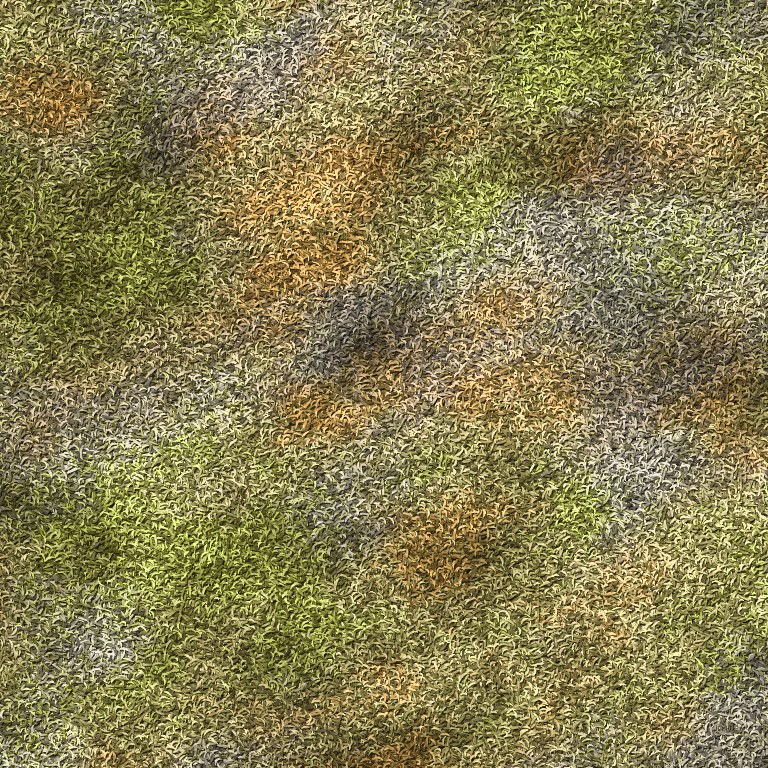
This texture is drawn by a three.js fragment shader. Its source:

```glsl
varying vec2 vUv;

const int LAYERS = 7;
const float SOFT_EDGE = 0.0008;
const vec2 SHADOW_SHIFT = vec2(-0.0012, 0.0019);

const vec3 SOIL = vec3(0.05, 0.04, 0.015);
const vec3 DARK_MOSS = vec3(0.20, 0.17, 0.08);
const vec3 SHADED_OLIVE = vec3(0.35, 0.32, 0.165);
const vec3 OLIVE = vec3(0.48, 0.45, 0.26);
const vec3 DRY_GRASS = vec3(0.63, 0.59, 0.36);
const vec3 STRAW = vec3(0.81, 0.78, 0.54);
const vec3 SUNLIT = vec3(0.97, 0.95, 0.75);

const vec3 RUST = vec3(1.14, 0.93, 0.76);
const vec3 LEAF = vec3(0.95, 1.04, 0.74);
const vec3 ASH = vec3(1.01, 0.98, 0.94);

vec3 hash3(vec2 p) {
  vec3 q = fract(vec3(p.xyx) * vec3(0.1031, 0.1030, 0.0973));
  q += dot(q, q.yxz + 33.33);
  return fract((q.xxy + q.yzz) * q.zyx);
}

float noise(vec2 p) {
  vec2 cell = floor(p);
  vec2 f = fract(p);
  f = f * f * (3.0 - 2.0 * f);
  float low = mix(hash3(cell).x, hash3(cell + vec2(1.0, 0.0)).x, f.x);
  float high = mix(hash3(cell + vec2(0.0, 1.0)).x, hash3(cell + 1.0).x, f.x);
  return mix(low, high, f.y);
}

float fbm(vec2 p) {
  float sum = 0.0;
  float weight = 0.5;
  for (int i = 0; i < 4; i++) {
    sum += weight * noise(p);
    p = mat2(0.8, 0.6, -0.6, 0.8) * p * 2.03 + 17.0;
    weight *= 0.5;
  }
  return sum / 0.9375;
}

vec2 rotate(vec2 p, float angle) {
  float c = cos(angle);
  float s = sin(angle);
  return vec2(c * p.x + s * p.y, c * p.y - s * p.x);
}

// Soft coverage of one curved, tapering blade lying along x
float blade(vec2 p, float halfLength, float halfWidth, float bend) {
  float along = p.x / halfLength;
  p.y += bend * along * along;
  float width = halfWidth * (1.0 - 0.45 * along * along);
  float d = length(vec2(max(abs(p.x) - halfLength, 0.0), p.y)) - width;
  return 1.0 - smoothstep(-SOFT_EDGE, SOFT_EDGE, d);
}

// Lays one sheet of blades over the ground: x is tone, y is tint
vec2 addBlades(vec2 ground, vec2 uv, float density, float seed, float flow) {
  vec2 home = floor(uv * density);
  float shadow = 0.0;
  float cover = 0.0;
  vec2 top = ground;
  for (int j = -1; j <= 1; j++) {
    for (int i = -1; i <= 1; i++) {
      vec2 cell = home + vec2(float(i), float(j));
      vec3 place = hash3(cell + seed);
      vec3 look = hash3(cell + seed + 211.0);
      float angle = flow + (place.z - 0.5) * 2.7;
      float halfLength = mix(0.0028, 0.0062, look.x);
      float halfWidth = mix(0.0010, 0.0016, look.z);
      float bend = (look.y - 0.5) * 0.004;
      vec2 p = uv - (cell + place.xy) / density;
      float c = blade(rotate(p, angle), halfLength, halfWidth, bend);
      float s = blade(rotate(p + SHADOW_SHIFT, angle), halfLength, halfWidth, bend);
      shadow = max(shadow, s);
      if (c > cover) {
        cover = c;
        top = vec2(mix(0.30, 0.96, look.y), look.z);
      }
    }
  }
  ground.x *= 1.0 - 0.5 * shadow;
  return mix(ground, top, cover);
}

vec3 toneRamp(float tone) {
  vec3 color = mix(SOIL, DARK_MOSS, smoothstep(0.02, 0.17, tone));
  color = mix(color, SHADED_OLIVE, smoothstep(0.17, 0.31, tone));
  color = mix(color, OLIVE, smoothstep(0.31, 0.44, tone));
  color = mix(color, DRY_GRASS, smoothstep(0.44, 0.58, tone));
  color = mix(color, STRAW, smoothstep(0.58, 0.77, tone));
  return mix(color, SUNLIT, smoothstep(0.77, 1.0, tone));
}

void main() {
  // Broad patches drift up to the right
  vec2 drift = rotate(vUv, 0.42) * vec2(6.0, 9.5);
  float light = fbm(drift + 5.0);
  float hue = fbm(drift * 0.8 + 43.0);
  float dryness = fbm(drift * 0.9 + 91.0);
  float flow = (noise(vUv * 19.0 + 7.0) - 0.5) * 2.4;

  // Ground, then blades from the bottom up
  vec2 turf = vec2(0.2 + 0.4 * noise(vUv * 240.0), 0.5);
  for (int i = 0; i < LAYERS; i++) {
    float layer = float(i);
    turf = addBlades(turf, vUv, 104.0 + 3.7 * layer, 37.0 * layer, flow);
  }

  // Patch lighting and fine grain
  float grain = noise(vUv * 290.0 + 60.0) - 0.5;
  float tone = turf.x * (1.03 + 1.1 * (light - 0.5) + 0.35 * grain);
  vec3 color = toneRamp(tone);

  // Rusty, leafy and ashen tints
  float tint = turf.y - 0.5;
  float warmth = hue + 0.3 * tint;
  color *= mix(vec3(1.0), RUST, smoothstep(0.52, 0.78, warmth));
  color *= mix(vec3(1.0), LEAF, smoothstep(0.50, 0.26, warmth));
  float gray = dot(color, vec3(0.3, 0.59, 0.11));
  float ashen = smoothstep(0.46, 0.82, dryness + 0.35 * tint);
  color = mix(color, gray * ASH, 0.8 * ashen);
  gl_FragColor = vec4(color, 1.0);
}
```
